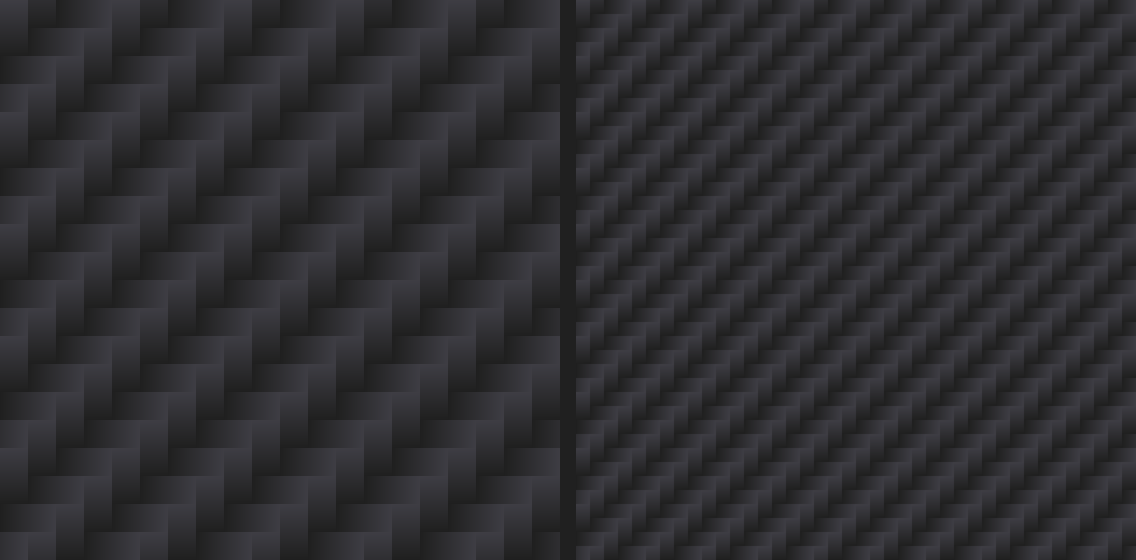
Left: one tile. Right: repeated 2 by 2.
Give the GLSL for this pattern, as a WebGL 2 fragment shader.

```glsl
#version 300 es
precision highp float;

uniform vec2 u_resolution;
out vec4 fragColor;

// Brightness of the twill weave; cell is measured in strand widths, y downward
float weaveShade(vec2 cell) {
    vec2 local = fract(cell);
    float diagonalStep = mod(floor(cell.x) + floor(cell.y), 4.0);

    // Upright strand fades downward, level strand brightens rightward
    float upright = 1.0 - 0.5 * (diagonalStep + local.y);
    float level = 0.5 * (diagonalStep - 2.0 + local.x);
    return diagonalStep < 1.5 ? upright : level;
}

void main() {
    // Average a 4 by 4 grid of samples to smooth the strand edges
    float shade = 0.0;
    for (int j = 0; j < 4; j++) {
        for (int i = 0; i < 4; i++) {
            vec2 offset = (vec2(i, j) + 0.5) / 4.0 - 0.5;
            vec2 uv = (gl_FragCoord.xy + offset) / u_resolution;

            // 20 strands each way make 5 whole repeats
            shade += weaveShade(20.0 * vec2(uv.x, 1.0 - uv.y)) / 16.0;
        }
    }

    vec3 charcoal = vec3(0.122, 0.122, 0.120);
    vec3 slate = vec3(0.243, 0.240, 0.266);
    fragColor = vec4(mix(charcoal, slate, shade), 1.0);
}
```
